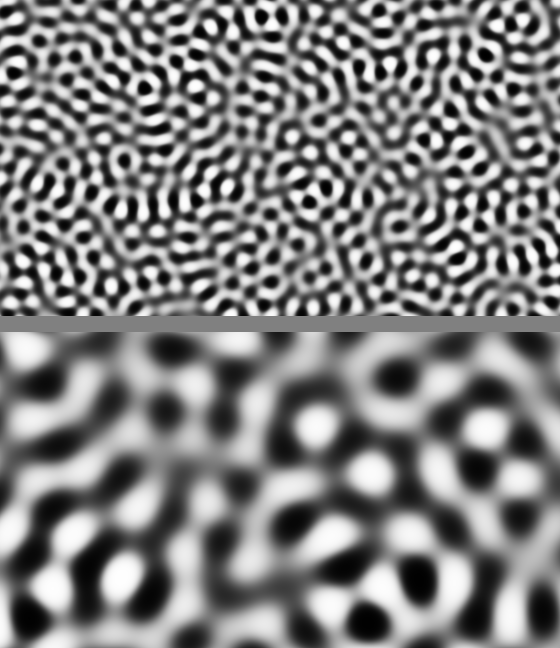
Top: the whole. Bottom: its middle third, enlarged.
This pattern is drawn by a WebGL 2 fragment shader. Its source:

```glsl
#version 300 es
precision highp float;
// Draws a grey labyrinth of soft spots and short stripes from band-limited noise.

uniform vec2 u_resolution;
out vec4 fragColor;

const int WAVE_COUNT = 96;
const float PI = 3.14159;

// Integer hash giving a value from 0 to 1.
float hash(uint n) {
    n = n * 747796405u + 2891336453u;
    n = ((n >> ((n >> 28u) + 4u)) ^ n) * 277803737u;
    n = (n >> 22u) ^ n;
    return float(n >> 8u) / 16777216.0;
}

// Sum of plane waves in all directions, with nearly equal wavelengths.
// The result has zero mean and unit variance.
float ringNoise(vec2 p) {
    float sum = 0.0;
    for (int i = 0; i < WAVE_COUNT; i++) {
        uint seed = uint(i) * 4u + 1000u;
        float angle = PI * (float(i) + hash(seed)) / float(WAVE_COUNT);
        float spread = hash(seed + 1u) + hash(seed + 2u) - 1.0;
        float frequency = 16.0 * (1.0 + 0.13 * spread);
        float phase = hash(seed + 3u);
        vec2 direction = vec2(cos(angle), sin(angle));
        sum += cos(2.0 * PI * (frequency * dot(p, direction) + phase));
    }
    return sum * sqrt(2.0 / float(WAVE_COUNT));
}

void main() {
    // Canvas height is one unit.
    vec2 p = gl_FragCoord.xy / u_resolution.y;

    // A soft S-curve flattens the darkest and brightest spots.
    float grey = 1.0 / (1.0 + exp(-1.65 * ringNoise(p) - 0.035));
    fragColor = vec4(vec3(grey), 1.0);
}
```
